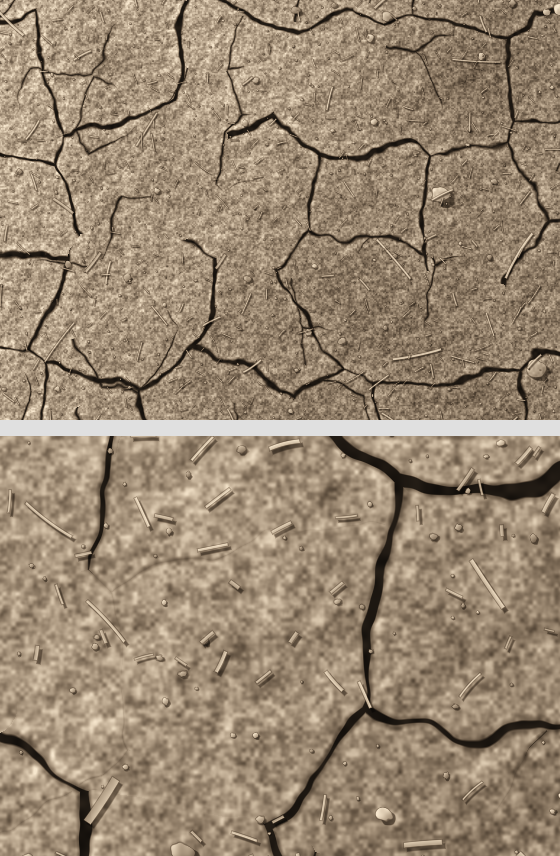
Top, the full canvas; bottom, a detail of the centre.
A Shadertoy shader for this texture:

```glsl
// Dry cracked soil strewn with straw and pebbles, lit from the upper left.

vec3 hash3(vec2 cell) {
    vec3 q = fract(cell.xyx * vec3(0.1031, 0.1030, 0.0973));
    q += dot(q, q.yxz + 33.33);
    return fract((q.xxy + q.yzz) * q.zyx);
}

float noise(vec2 p) {
    vec2 i = floor(p), f = fract(p);
    f = f * f * (3.0 - 2.0 * f);
    return mix(mix(hash3(i).x, hash3(i + vec2(1, 0)).x, f.x),
               mix(hash3(i + vec2(0, 1)).x, hash3(i + vec2(1, 1)).x, f.x), f.y);
}

float fbm(vec2 p) {
    float sum = 0.0, amp = 0.5;
    for (int i = 0; i < 5; i++) {
        sum += amp * noise(p);
        p = mat2(1.6, 1.2, -1.2, 1.6) * p + 17.0;
        amp *= 0.5;
    }
    return sum;
}

// Distance to the nearest open Voronoi border, negative inside the crack
float crackGap(vec2 p, float scale, float share, float width) {
    p = p * scale + 9.0 * scale;
    vec2 cell = floor(p), home = cell, nearest = vec2(9);
    for (int y = -1; y <= 1; y++)
    for (int x = -1; x <= 1; x++) {
        vec2 c = cell + vec2(x, y);
        vec2 site = c + 0.1 + 0.8 * hash3(c).xy - p;
        if (dot(site, site) < dot(nearest, nearest)) { nearest = site; home = c; }
    }
    float gap = 9.0;
    for (int y = -2; y <= 2; y++)
    for (int x = -2; x <= 2; x++) {
        if (x == 0 && y == 0) continue;
        vec2 c = home + vec2(x, y);
        vec2 site = c + 0.1 + 0.8 * hash3(c).xy - p;
        vec3 border = hash3(home + c + 0.5);
        float halfWidth = border.x < share ? width * (0.35 + 0.65 * border.y) : -1.0;
        float d = dot(0.5 * (nearest + site), normalize(site - nearest));
        gap = min(gap, d / scale - halfWidth);
    }
    return gap;
}

// Straw pieces: x = cover, y = tone, z = shadow
vec3 straw(vec2 p, float scale, float share, float width, float px) {
    vec3 result = vec3(0);
    vec2 cell = floor(p * scale);
    for (int y = -1; y <= 1; y++)
    for (int x = -1; x <= 1; x++) {
        vec2 c = cell + vec2(x, y);
        vec3 place = hash3(c + 31.0 * scale), form = hash3(c + 57.0 * scale);
        if (place.z > share) continue;
        float angle = 6.2832 * form.x;
        mat2 turn = mat2(cos(angle), -sin(angle), sin(angle), cos(angle));
        vec2 size = vec2((0.1 + 0.24 * form.y) / scale, width * (0.5 + 0.6 * form.z));
        vec2 q = turn * (p - (c + place.xy) / scale);
        vec2 s = q - turn * vec2(0.0025, -0.003);
        float bend = (form.z - 0.5) * scale * 0.5;
        q.y += bend * q.x * q.x;
        s.y += bend * s.x * s.x;
        vec2 a = abs(q) - size, b = abs(s) - size;
        float cover = smoothstep(px, -px, max(a.x, a.y));
        float tone = 0.76 + 0.16 * form.y + 0.1 * q.y / size.y;
        result.y = mix(result.y, tone, cover);
        result.x = max(result.x, cover);
        result.z = max(result.z, smoothstep(px, -px, max(b.x, b.y)));
    }
    return result;
}

// Pebbles and clods: x = cover, y = tone, z = shadow
vec3 pebbles(vec2 p, float scale, float share, float px) {
    vec3 result = vec3(0);
    vec2 cell = floor(p * scale);
    for (int y = -1; y <= 1; y++)
    for (int x = -1; x <= 1; x++) {
        vec2 c = cell + vec2(x, y);
        vec3 place = hash3(c + 13.0 * scale), form = hash3(c + 71.0 * scale);
        if (place.z > share) continue;
        float radius = (0.04 + 0.07 * form.x * form.x) / scale;
        vec2 q = p - (c + place.xy) / scale;
        q.x *= 0.75 + 0.5 * form.y;
        float lump = 0.5 * radius * (noise(q / radius * 1.5 + 40.0 * form.xy) - 0.5);
        float cover = smoothstep(px, -px, length(q) + lump - radius);
        float tone = 0.64 + 0.2 * form.z + 0.17 * dot(q / radius, vec2(-0.7, 0.7));
        result.y = mix(result.y, tone, cover);
        result.x = max(result.x, cover);
        vec2 shifted = q - radius * vec2(0.5, -0.6);
        result.z = max(result.z, smoothstep(px, -px, length(shifted) + lump - radius));
    }
    return result;
}

void mainImage(out vec4 fragColor, in vec2 fragCoord) {
    float px = 1.0 / iResolution.y;
    vec2 p = fragCoord * px;

    // Soil: paler and rougher to the upper left, with lit relief and grain
    float side = smoothstep(-0.5, 0.9, p.x - 0.6 * p.y);
    float rough = mix(1.0, 0.6, side);
    float relief = fbm(p * 28.0) - fbm(p * 28.0 + vec2(-0.11, 0.11));
    float tone = mix(0.73, 0.56, side) + 0.22 * (fbm(p * 3.5 + 5.0) - 0.5);
    tone += rough * 1.1 * relief;
    tone += 0.22 * (noise(p * 150.0) - 0.5) + 0.24 * (noise(p * 290.0 + 7.0) - 0.5);

    // Wide cracks between plates, fine cracks fading out within them
    vec2 warped = p + 0.12 * (vec2(fbm(p * 5.0), fbm(p * 5.0 + 40.0)) - 0.5);
    float wide = crackGap(warped, 3.5, 0.74, 0.0058) + 0.004 * (noise(p * 30.0) - 0.5);
    float fine = crackGap(warped, 6.5, 0.4, 0.0022) + 0.006 * smoothstep(0.4, 0.65, noise(p * 6.0 + 3.0));
    float gap = min(wide, fine);
    tone += 0.06 * smoothstep(0.03, 0.004, wide);
    tone *= 1.0 - 0.3 * smoothstep(0.005, 0.0, gap);
    tone = mix(tone, 0.07 + 0.08 * noise(p * 120.0), smoothstep(px, -px, gap));

    // Loose litter, from large and sparse to small and dense
    for (int i = 0; i < 3; i++) {
        float level = float(i);
        vec3 stone = pebbles(p, 4.0 * pow(3.0, level), 0.2 + 0.08 * level, px);
        tone *= 1.0 - 0.5 * stone.z * (1.0 - stone.x);
        tone = mix(tone, stone.y + 0.14 * (noise(p * 170.0) - 0.5), stone.x);
    }
    for (int i = 0; i < 3; i++) {
        float level = float(i);
        vec3 stalk = straw(p, 5.0 * pow(2.3, level), 0.36, 0.0032 - 0.0008 * level, px);
        tone *= 1.0 - 0.45 * stalk.z * (1.0 - stalk.x);
        tone = mix(tone, stalk.y, 0.9 * stalk.x);
    }

    // Warm brown ramp from crack black to pale straw
    tone = clamp(tone, 0.05, 0.97);
    fragColor = vec4(tone, tone * (0.78 + 0.16 * tone), tone * (0.56 + 0.28 * tone), 1.0);
}
```
